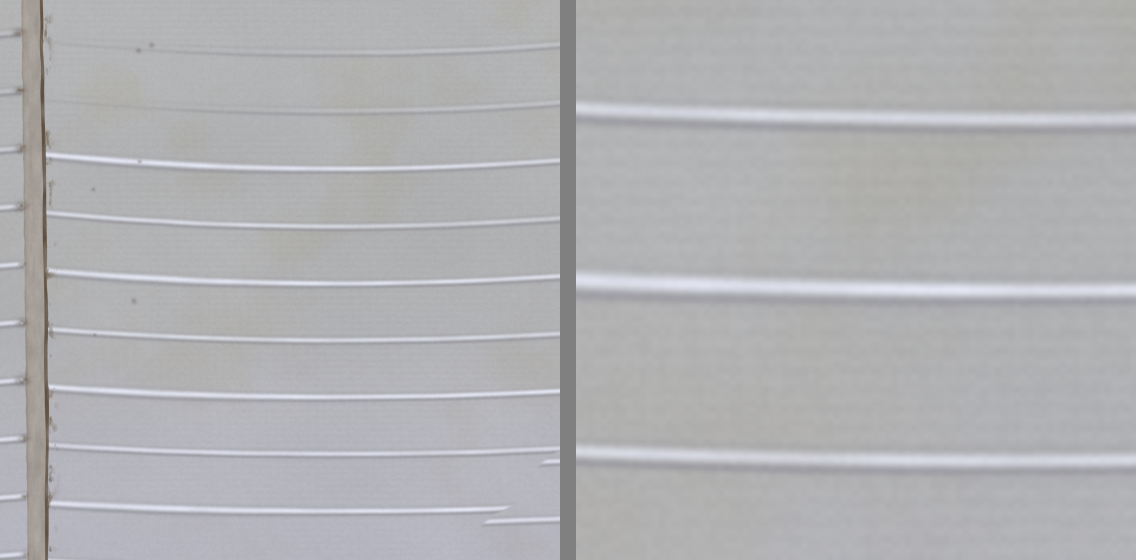
Left: the whole. Right: its middle third, enlarged.
Write a three.js fragment shader that draws this texture.

```glsl
varying vec2 vUv;

float hash(vec2 p) {
  return fract(sin(dot(p, vec2(127.1, 311.7))) * 43758.5453);
}

float noise(vec2 p) {
  vec2 i = floor(p), f = fract(p);
  f = f * f * (3.0 - 2.0 * f);
  return mix(mix(hash(i), hash(i + vec2(1.0, 0.0)), f.x),
             mix(hash(i + vec2(0.0, 1.0)), hash(i + vec2(1.0, 1.0)), f.x), f.y);
}

float fbm(vec2 p) {
  float sum = 0.0, amp = 0.5;
  for (int i = 0; i < 4; i++) {
    sum += amp * noise(p);
    p = p * 2.03 + 17.0;
    amp *= 0.5;
  }
  return sum;
}

float bell(float d, float width) {
  return exp(-d * d / (width * width));
}

// Bright lip with a soft shadow on both sides; d is the height above the lip
vec3 addLip(vec3 color, float d, float gloss, float shade, float mask) {
  color = mix(color, vec3(0.57, 0.57, 0.60), shade * mask * bell(d + 0.0065, 0.0034));
  color = mix(color, vec3(0.60, 0.60, 0.62), 0.4 * shade * mask * bell(d - 0.0062, 0.0030));
  return mix(color, vec3(0.88, 0.89, 0.94), gloss * mask * bell(d, 0.0039));
}

void main() {
  vec2 uv = vUv;
  float pitch = 0.1036;

  // Painted boards: neutral above, bluish below
  vec3 color = mix(vec3(0.715, 0.715, 0.755), vec3(0.695, 0.698, 0.705),
                   smoothstep(0.0, 0.55, uv.y));
  color += 0.012 * smoothstep(0.65, 1.0, uv.y);
  color += 0.035 * (fbm(uv * vec2(5.0, 7.0)) - 0.47);
  color -= vec3(0.01, 0.015, 0.035) * smoothstep(0.5, 0.75, fbm(uv * 6.0 + 31.0));
  color += 0.006 * sin(uv.y * 560.0) * noise(uv * vec2(3.0, 6.0));

  // Sagging lips of the main boards
  float t = (uv.x - 0.085) / 0.915;
  float sag = (0.088 * t - 0.078 * t * t) * mix(0.58, 1.0, smoothstep(0.0, 0.7, uv.y));
  float height = uv.y + sag + 0.0008 * (noise(vec2(uv.x * 14.0, uv.y * 9.0)) - 0.5);
  float row = floor((0.931 - height) / pitch + 0.5);
  float d = height - 0.931 + row * pitch;
  float lit = step(1.5, row);
  float even = 1.0 - mod(row, 2.0);
  float gloss = mix(0.72, 0.95, even) - 0.22 * smoothstep(0.35, 1.0, t) * smoothstep(0.3, 0.7, uv.y);
  gloss *= 0.88 + 0.24 * noise(vec2(uv.x * 25.0, row * 5.0));
  gloss = mix(0.28 * smoothstep(0.25, 0.8, t), gloss, lit);
  float shade = mix(0.2 + 0.3 * smoothstep(0.1, 0.5, t), 0.65, lit);
  float thickness = 1.0 + 0.3 * even * lit * bell(t - 0.22, 0.25);

  // Boards overlap along a diagonal joint at the lower right
  float joint = uv.x - 0.803 - 0.96 * (uv.y + 0.0);
  float before = 1.0 - smoothstep(0.008, 0.018, joint - d);
  float after = smoothstep(-0.006, 0.004, joint);
  float right = step(0.08, uv.x);
  color = addLip(color, d / thickness, gloss, shade, before * right);
  float lowHeight = height + 0.0225;
  float lowRow = floor((0.931 - lowHeight) / pitch + 0.5);
  float lowD = lowHeight - 0.931 + lowRow * pitch;
  color = addLip(color, lowD, 0.8, 0.6, after * step(6.5, lowRow));

  // Boards left of the post, with grime where they meet it
  float postLeft = 0.049 - 0.011 * uv.y + 0.0015 * (noise(vec2(3.0, uv.y * 60.0)) - 0.5);
  float sideHeight = uv.y - 0.08 * uv.x;
  float sideRow = floor((0.940 - sideHeight) / pitch + 0.5);
  float sideD = sideHeight - 0.940 + sideRow * pitch;
  float side = 1.0 - smoothstep(postLeft - 0.002, postLeft + 0.001, uv.x);
  color = addLip(color, sideD, mix(0.2, 0.85, smoothstep(0.5, 4.0, sideRow)), 0.75, side);
  float spotSize = 0.004 + 0.005 * hash(vec2(sideRow, 8.0));
  float spot = bell(length(vec2((uv.x - postLeft + 0.004) * 0.7, sideD + 0.001)), spotSize);
  float postRight = 0.084 - 0.011 * uv.y * uv.y + 0.002 * (noise(vec2(9.0, uv.y * 24.0)) - 0.5);

  // Weathered post
  float post = smoothstep(postLeft - 0.001, postLeft + 0.002, uv.x)
             * (1.0 - smoothstep(postRight - 0.002, postRight + 0.001, uv.x));
  vec3 postColor = vec3(0.645, 0.62, 0.595) + 0.12 * (fbm(uv * vec2(90.0, 24.0)) - 0.47);
  postColor -= vec3(0.05, 0.06, 0.07) * bell(uv.x - postLeft, 0.004);
  color = mix(color, postColor, post);
  color = mix(color, vec3(0.40, 0.35, 0.30), spot * (0.3 + 0.5 * noise(uv * 180.0)));

  // Dark ragged gap and stains beside it
  float gapWidth = 0.0018 + 0.0018 * noise(vec2(5.0, uv.y * 18.0));
  float gap = 1.0 - smoothstep(gapWidth - 0.001, gapWidth + 0.0015, abs(uv.x - postRight));
  color = mix(color, vec3(0.37, 0.31, 0.25), gap * (0.65 + 0.35 * noise(vec2(2.0, uv.y * 40.0))));
  float stain = smoothstep(0.52, 0.75, fbm(uv * vec2(110.0, 55.0)))
              * smoothstep(0.0, 0.002, uv.x - postRight) * bell(uv.x - postRight, 0.014);
  color = mix(color, vec3(0.45, 0.39, 0.32), 0.8 * stain);

  // Scattered specks of dirt
  for (int i = 0; i < 6; i++) {
    float id = float(i);
    vec2 center = vec2(0.12 + 0.2 * hash(vec2(id, 1.0)), 0.3 + 0.65 * hash(vec2(id, 2.0)));
    float speck = bell(length(uv - center), 0.003 + 0.003 * hash(vec2(id, 3.0)));
    color = mix(color, vec3(0.48, 0.46, 0.43), 0.5 * speck);
  }

  // Fine grain
  color += 0.018 * (noise(uv * 260.0) - 0.5);
  gl_FragColor = vec4(color, 1.0);
}
```
